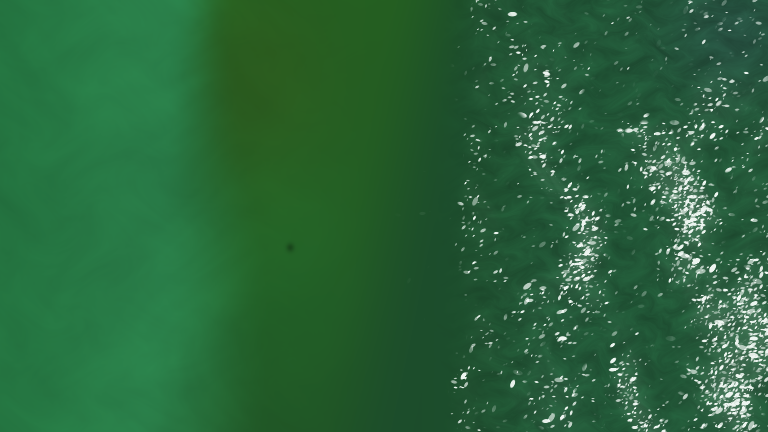
Write a Shadertoy shader that draws this texture.

```glsl
// Sunlit green sea seen from above: a pale shoal, a mossy channel, then dark water.
// Broad gradients tint the depths, layered sines mottle them, and cellular
// glints scatter along slanted bands of sparkle on the right.

vec2 hash2(vec2 p) {
    vec3 q = fract(vec3(p.xyx) * vec3(0.1031, 0.1030, 0.0973));
    q += dot(q, q.yzx + 33.33);
    return fract((q.xx + q.yz) * q.zy);
}

// Layered, rotated and warped sines, roughly -1 to 1
float swell(vec2 p) {
    float sum = 0.0, amplitude = 0.5;
    for (int i = 0; i < 5; i++) {
        p += 0.6 * sin(p.yx * 1.3 + float(i));
        sum += amplitude * sin(p.x) * sin(p.y + 1.7);
        p = mat2(1.28, 1.2, -1.2, 1.28) * p;
        amplitude *= 0.62;
    }
    return sum;
}

// Small tilted ellipses, one per cell, lit where density exceeds the cell's threshold
float glints(vec2 p, float scale, float density) {
    vec2 q = p * scale, cell = floor(q);
    float blur = max(scale / iResolution.y, 0.08);
    float light = 0.0;
    for (int y = -1; y <= 1; y++)
    for (int x = -1; x <= 1; x++) {
        vec2 id = cell + vec2(x, y);
        vec2 place = hash2(id), trait = hash2(id + 71.3);
        vec2 offset = q - id - 0.15 - 0.7 * place;
        float angle = mix(-0.3, 1.3, place.y);
        offset = mat2(cos(angle), -sin(angle), sin(angle), cos(angle)) * offset;
        float edge = length(offset * vec2(1.0, 2.0)) - mix(0.18, 0.6, trait.y * trait.y);
        float lit = smoothstep(trait.x, trait.x + 0.08, density);
        light += lit * mix(0.45, 1.1, place.x) * (1.0 - smoothstep(-blur, blur, edge));
    }
    return light;
}

// Soft elliptical patch
float patchAt(vec2 uv, vec2 center, vec2 size) {
    vec2 d = (uv - center) / size;
    return exp(-dot(d, d));
}

// Soft slanted streak: x is its foot at the bottom edge, lean its drift with height
float streak(vec2 uv, float foot, float lean, float width) {
    float d = (uv.x - foot - lean * uv.y) / width;
    return exp(-d * d);
}

// How thickly the sparkle lies at each place
float sparkleDensity(vec2 uv, vec2 p) {
    vec2 w = uv + 0.012 * vec2(sin(uv.y * 23.0), sin(uv.x * 31.0));
    float clumps = smoothstep(-0.3, 0.5, swell(p * vec2(13.0, 10.0) + 4.0));
    float low = 1.0 - smoothstep(0.55, 0.78, uv.y);

    float bands = 0.55 * streak(w, 0.845, -0.2, 0.022) * low;
    bands += 0.5 * streak(w, 0.97, -0.155, 0.028) * (1.0 - smoothstep(0.6, 0.8, uv.y));
    bands += 0.5 * streak(w, 0.985, 0.0, 0.025) * (1.0 - smoothstep(0.65, 0.85, uv.y));
    bands += 0.2 * streak(w, 0.605, 0.02, 0.02);
    bands += 0.17 * streak(w, 0.74, -0.06, 0.04);
    bands += 0.2 * streak(w, 0.91, 0.0, 0.04);
    bands *= 0.2 + clumps;

    // Brightest clusters
    bands += 0.65 * patchAt(w, vec2(0.755, 0.44), vec2(0.018, 0.10));
    bands += 0.6 * patchAt(w, vec2(0.892, 0.54), vec2(0.022, 0.10));
    bands += 0.65 * patchAt(w, vec2(0.978, 0.25), vec2(0.022, 0.06));
    bands += 0.5 * patchAt(w, vec2(0.96, 0.06), vec2(0.03, 0.05));
    bands += 0.4 * patchAt(w, vec2(0.835, 0.70), vec2(0.025, 0.018));
    bands += 0.3 * patchAt(w, vec2(0.70, 0.70), vec2(0.03, 0.02));

    float field = smoothstep(0.585, 0.61, uv.x + 0.012 * sin(uv.y * 17.0));
    float strays = 0.025 * patchAt(uv, vec2(0.55, 0.45), vec2(0.03, 0.2));
    return field * (0.05 + 0.05 * clumps + bands) + strays;
}

void mainImage(out vec4 fragColor, in vec2 fragCoord) {
    vec2 uv = fragCoord / iResolution.xy;
    vec2 p = fragCoord / iResolution.y;
    float broad = swell(p * 5.0), fine = swell(p * vec2(16.0, 20.0) + 9.0);

    // Depth zones: shoal, channel, deep water
    vec3 shoal = mix(vec3(0.14, 0.45, 0.25), vec3(0.165, 0.50, 0.29), smoothstep(0.0, 0.2, uv.x));
    vec3 channel = mix(vec3(0.125, 0.33, 0.145), vec3(0.14, 0.37, 0.13), uv.y);
    channel += vec3(0.03, -0.01, -0.015) * patchAt(uv, vec2(0.34, 0.8), vec2(0.1, 0.25));
    channel += vec3(0.005, 0.045, 0.015) * patchAt(uv, vec2(0.36, 0.4), vec2(0.11, 0.35));
    vec3 deep = mix(vec3(0.11, 0.30, 0.17), vec3(0.12, 0.33, 0.205), smoothstep(0.55, 0.75, uv.x));
    deep += vec3(0.015, -0.025, 0.035) * patchAt(uv, vec2(0.96, 0.93), vec2(0.1, 0.16));

    float shore = 0.262 + 0.035 * sin(uv.y * 3.1) * (1.0 - uv.y) + 0.012 * broad;
    float shelf = 0.48 + 0.10 * uv.y;
    float shoreBlur = mix(0.09, 0.04, uv.y);
    vec3 color = mix(shoal, channel, smoothstep(shore - shoreBlur, shore + shoreBlur, uv.x));
    color = mix(color, deep, smoothstep(shelf - 0.08, shelf + 0.06, uv.x));

    // Mottled bed, and short ripples on the open water
    float open = smoothstep(0.56, 0.66, uv.x);
    color *= 1.0 + (1.0 - smoothstep(0.2, 0.55, uv.x)) * (0.07 * broad + 0.04 * fine);
    color *= 1.0 + 0.16 * open * swell(p * vec2(38.0, 60.0) + 2.0 * broad);
    color *= 1.0 - 0.3 * patchAt(uv, vec2(0.378, 0.427), vec2(0.005, 0.010));

    // Sun glints at several sizes over a faint haze
    float density = sparkleDensity(uv, p), light = 0.0;
    for (int i = 0; i < 3; i++)
        light += glints(p + float(i) * 3.7, 52.0 + 23.0 * float(i), density * 0.8);
    color += vec3(0.13, 0.11, 0.12) * min(density, 1.0) * open;
    color = mix(color, vec3(0.93, 0.96, 0.94), min(light, 1.0));
    fragColor = vec4(color, 1.0);
}
```
